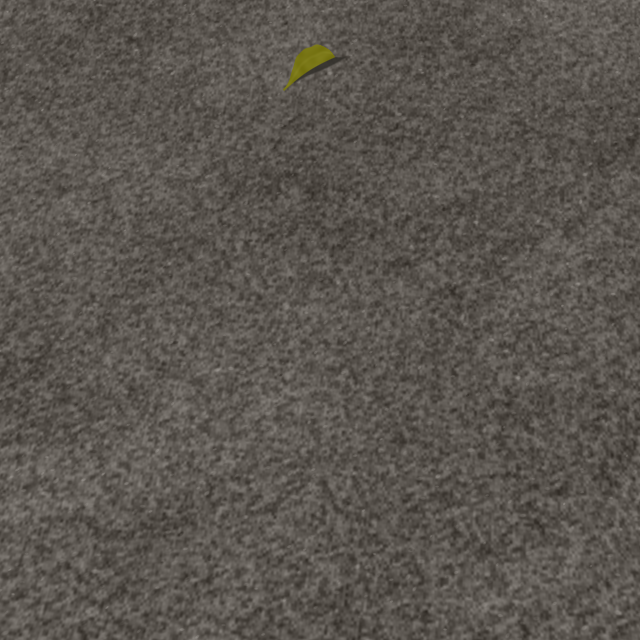
Give the GLSL for this texture, as a WebGL 1 fragment shader.

```glsl
precision highp float;
// Worn asphalt seen at a slant, with one yellow-green leaf near the top.
// Rotated value noise makes the grain, which gets finer with distance;
// scattered chips, pits, faint diagonal streaks and the leaf lie on top.

uniform vec2 u_resolution;

#define GRAIN_COARSE 118.0
#define GRAIN_FINE 205.0
#define COARSE_CONTRAST 0.160
#define FINE_CONTRAST 0.130
#define CLOUD_CONTRAST 0.050
#define STREAK_DEPTH 0.030
#define CHIP_LIGHT 0.100
#define PIT_DEPTH 0.075
#define STONE_GREY 0.343
#define LEAF_TIP vec2(0.443, 0.859)
#define LEAF_LENGTH 0.096
#define LEAF_ANGLE 0.585

float hash(vec2 p) {
  vec3 q = fract(p.xyx * vec3(0.1031, 0.1030, 0.0973));
  q += dot(q, q.yzx + 33.33);
  return fract((q.x + q.y) * q.z);
}

vec2 rotate(vec2 p, float angle) {
  float c = cos(angle), s = sin(angle);
  return vec2(c * p.x + s * p.y, c * p.y - s * p.x);
}

// Value noise centred on zero
float noise(vec2 p) {
  vec2 cell = floor(p), f = fract(p);
  f = f * f * (3.0 - 2.0 * f);
  float low = mix(hash(cell), hash(cell + vec2(1.0, 0.0)), f.x);
  float high = mix(hash(cell + vec2(0.0, 1.0)), hash(cell + 1.0), f.x);
  return mix(low, high, f.y) - 0.5;
}

float clouds(vec2 p) {
  float sum = 0.0, weight = 1.0;
  for (int i = 0; i < 4; i++) {
    sum += weight * noise(p);
    p = rotate(p, 0.7) * 2.1 + 17.3;
    weight *= 0.6;
  }
  return sum;
}

// Soft elongated spots, one at most in each cell
float spots(vec2 p, float density, float seed) {
  vec2 base = floor(p);
  float cover = 0.0;
  for (int j = -1; j <= 1; j++) {
    for (int i = -1; i <= 1; i++) {
      vec2 cell = base + vec2(float(i), float(j));
      vec2 key = cell + seed;
      vec2 centre = cell + vec2(hash(key + 3.7), hash(key + 9.1));
      vec2 d = rotate(p - centre, 1.2 * hash(key + 5.3) - 0.2);
      float radius = mix(0.12, 0.29, hash(key + 13.9));
      float spot = 1.0 - smoothstep(0.35, 1.15, length(d * vec2(0.8, 1.35)) / radius);
      cover = max(cover, spot * step(hash(key), density) * mix(0.4, 1.0, hash(key + 21.0)));
    }
  }
  return cover;
}

float asphalt(vec2 uv) {
  // Perspective: distance grows towards the top
  vec2 ground = vec2((uv.x - 0.5) * (1.0 + 0.4 * uv.y), uv.y + 0.25 * uv.y * uv.y) + 1.5;
  vec2 slanted = rotate(ground, 0.42);

  float grain = COARSE_CONTRAST * noise(slanted * vec2(0.85, 1.15) * GRAIN_COARSE);
  grain += FINE_CONTRAST * noise(rotate(ground, -0.12) * vec2(1.1, 0.9) * GRAIN_FINE + 41.0);
  float grey = STONE_GREY + grain * mix(1.12, 0.86, uv.y);

  grey += CLOUD_CONTRAST * clouds(slanted * vec2(3.0, 6.0));
  float streak = noise(slanted * vec2(6.0, 27.0) + 2.0 * noise(ground * 9.0));
  grey -= STREAK_DEPTH * smoothstep(0.18, 0.40, streak);
  grey += CHIP_LIGHT * spots(ground * 46.0, 0.22, 11.0);
  grey -= PIT_DEPTH * spots(ground * 38.0, 0.09, 57.0);
  return grey;
}

// Coverage of the band between two edges
float band(float y, float bottom, float top, float blur) {
  return smoothstep(-blur, blur, y - bottom) * smoothstep(-blur, blur, top - y);
}

void main() {
  vec2 uv = gl_FragCoord.xy / u_resolution.y;
  vec3 color = asphalt(uv) + vec3(0.020, 0.0, -0.023);

  // Leaf space: x runs from the tip to the far end
  vec2 leaf = rotate(uv - LEAF_TIP, LEAF_ANGLE) / LEAF_LENGTH;
  float blur = max(0.012, 0.8 / (u_resolution.y * LEAF_LENGTH));
  float along = clamp(leaf.x, 0.0, 1.0);

  // Shadow on the lower right
  float under = -0.11 * smoothstep(0.2, 1.05, leaf.x);
  float over = 0.06 - 0.17 * smoothstep(0.85, 1.18, leaf.x);
  float shadow = band(leaf.y, under, over, blur * 1.6) * band(leaf.x, 0.2, 1.17, blur * 2.0);
  color = mix(color, vec3(0.19, 0.18, 0.16), 0.85 * shadow);

  // Blade with a slightly ragged upper edge and a pale vein
  float top = 0.02 + 0.35 * smoothstep(0.0, 0.6, along) * sqrt(1.0 - pow(along, 8.0));
  top += 0.012 * sin(along * 31.0) * along;
  float bottom = 0.05 * sin(3.1416 * along) - 0.015;
  float blade = band(leaf.y, bottom, top, blur) * band(leaf.x, 0.0, 1.0, blur);
  float vein = 1.0 - smoothstep(0.0, 0.04, abs(leaf.y - 0.5 * (top + bottom)));
  vec3 green = vec3(0.47, 0.46, 0.08) + 0.06 * noise(leaf * 9.0) + 0.025 * vein;
  color = mix(color, green, blade);

  gl_FragColor = vec4(color, 1.0);
}
```
